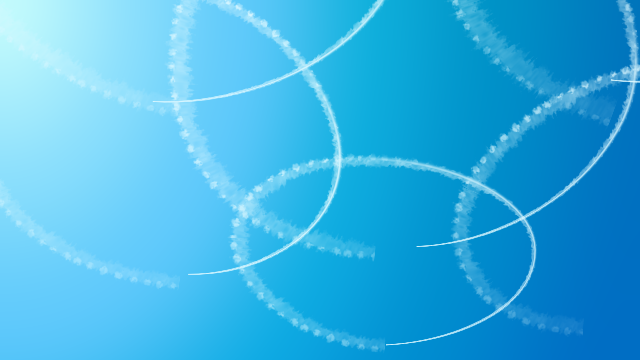
Reproduce this texture procedurally as a Shadertoy shader.

```glsl
float hash(vec2 p) {
    vec3 q = fract(vec3(p.xyx) * 0.1031);
    q += dot(q, q.yzx + 33.33);
    return fract((q.x + q.y) * q.z);
}

float noise(vec2 p) {
    vec2 i = floor(p), f = fract(p);
    f = f * f * (3.0 - 2.0 * f);
    return mix(mix(hash(i), hash(i + vec2(1, 0)), f.x),
               mix(hash(i + vec2(0, 1)), hash(i + vec2(1, 1)), f.x), f.y);
}

vec2 bezier(vec2 a, vec2 b, vec2 c, vec2 d, float t) {
    float s = 1.0 - t;
    return s * s * s * a + 3.0 * s * t * (s * b + t * c) + t * t * t * d;
}

// Smoke cross-section: along = arc length, side = signed offset, outer side positive
float smoke(float along, float side, float width, float opacity, float pixel) {
    width = max(width, 0.8 * pixel);
    float v = side / width;
    float aged = smoothstep(0.012, 0.021, width);
    float strands = noise(vec2(along * 170.0 + v, v * 1.3 + 20.0));
    float grain = noise(vec2(along, side) * 210.0 + 50.0);
    float billow = noise(vec2(along, side) * 65.0 + 90.0);
    float ragged = smoothstep(0.002, 0.009, width);
    float reach = abs(v) + ragged * (0.75 * strands + 0.35 * grain - 0.45);
    float veil = 1.0 - smoothstep(0.45, 1.15, reach);
    veil *= mix(1.0, 0.35 + 0.45 * strands + 0.4 * billow, ragged);
    float core = exp(-pow((v - 0.3 * ragged) / 0.4, 2.0)) * (1.0 - aged);
    float density = max(veil * mix(0.85, 0.72, aged), core);

    // Rounded puffs strung along the outer edge
    float spacing = 0.038;
    float cell = floor(along / spacing);
    float size = 0.009 + 0.006 * hash(vec2(cell, 7.0));
    float jitter = (hash(vec2(cell, 3.0)) - 0.5) * 0.014;
    vec2 offset = vec2(along - (cell + 0.5) * spacing - jitter, side - 0.6 * width);
    float lump = length(offset) + (grain - 0.5) * 0.006 + (billow - 0.5) * 0.007;
    float puff = 1.0 - smoothstep(size * 0.3, size, lump);
    return opacity * clamp(density + puff * aged * 0.75, 0.0, 1.25);
}

// Trail along a cubic curve; width and opacity run from its first end to its last
float trail(vec2 p, vec2 a, vec2 b, vec2 c, vec2 d, vec2 width, vec2 opacity, float pixel) {
    vec2 low = min(min(a, b), min(c, d)) - 0.08;
    vec2 high = max(max(a, b), max(c, d)) + 0.08;
    if (any(lessThan(p, low)) || any(greaterThan(p, high))) return 0.0;
    const int STEPS = 22;
    float nearest = 1e3, along = 0.0, side = 0.0, t = 0.0, travelled = 0.0;
    vec2 from = a;
    for (int i = 0; i < STEPS; i++) {
        vec2 to = bezier(a, b, c, d, float(i + 1) / float(STEPS));
        vec2 span = to - from, rel = p - from;
        float len = length(span);
        float h = clamp(dot(rel, span) / (len * len), 0.0, 1.0);
        float dist = length(rel - span * h);
        if (dist < nearest) {
            nearest = dist;
            along = travelled + h * len;
            side = dist * sign(rel.x * span.y - rel.y * span.x);
            t = (float(i) + h) / float(STEPS);
        }
        travelled += len;
        from = to;
    }
    float ends = smoothstep(-0.001, 0.001, dot(p - a, normalize(b - a)))
               * smoothstep(-0.001, 0.001, dot(d - p, normalize(d - c)));
    return ends * smoke(along, side, mix(width.x, width.y, t), mix(opacity.x, opacity.y, t), pixel);
}

vec3 skyColor(vec2 p) {
    float d = length(vec2(p.x, (1.0 - p.y) * 0.75));
    vec3 sky = mix(vec3(0.76, 0.98, 0.99), vec3(0.58, 0.89, 0.99), smoothstep(0.0, 0.38, d));
    sky = mix(sky, vec3(0.37, 0.79, 0.98), smoothstep(0.25, 0.72, d));
    sky = mix(sky, vec3(0.06, 0.69, 0.86), smoothstep(0.65, 1.08, d));
    sky = mix(sky, vec3(0.0, 0.58, 0.78), smoothstep(0.98, 1.4, d));
    sky = mix(sky, vec3(0.0, 0.45, 0.73), smoothstep(1.3, 1.85, d));
    return sky + vec3(0.0, -0.02, 0.04) * (1.0 - p.y) * smoothstep(0.5, 1.2, d);
}

void mainImage(out vec4 fragColor, in vec2 fragCoord) {
    float px = 1.0 / iResolution.y;
    vec2 p = fragCoord * px;
    float clear = 1.0;

    // Upper left sweep and its fresh arc
    clear *= 1.0 - trail(p, vec2(-0.023, 0.972), vec2(0.104, 0.838), vec2(0.301, 0.734), vec2(0.498, 0.699), vec2(0.04, 0.028), vec2(0.6, 0.3), px);
    clear *= 1.0 - trail(p, vec2(0.424, 0.718), vec2(0.66, 0.704), vec2(0.949, 0.815), vec2(1.069, 1.019), vec2(0.0015, 0.014), vec2(0.95, 0.85), px);
    // Tall loop
    clear *= 1.0 - trail(p, vec2(0.523, 0.238), vec2(0.736, 0.236), vec2(0.94, 0.363), vec2(0.94, 0.56), vec2(0.0015, 0.013), vec2(0.95, 0.9), px);
    clear *= 1.0 - trail(p, vec2(0.94, 0.56), vec2(0.94, 0.711), vec2(0.81, 0.924), vec2(0.567, 1.014), vec2(0.013, 0.019), vec2(0.9, 0.8), px);
    clear *= 1.0 - trail(p, vec2(0.532, 1.023), vec2(0.451, 0.78), vec2(0.521, 0.56), vec2(0.676, 0.431), vec2(0.035, 0.034), vec2(0.7, 0.6), px);
    clear *= 1.0 - trail(p, vec2(0.676, 0.431), vec2(0.764, 0.359), vec2(0.891, 0.317), vec2(1.042, 0.301), vec2(0.034, 0.025), vec2(0.6, 0.3), px);
    // Low wide loop
    clear *= 1.0 - trail(p, vec2(1.072, 0.042), vec2(1.273, 0.051), vec2(1.488, 0.148), vec2(1.484, 0.306), vec2(0.0015, 0.008), vec2(0.95, 0.8), px);
    clear *= 1.0 - trail(p, vec2(1.484, 0.306), vec2(1.479, 0.456), vec2(1.227, 0.56), vec2(0.995, 0.553), vec2(0.008, 0.016), vec2(0.8, 0.7), px);
    clear *= 1.0 - trail(p, vec2(0.995, 0.553), vec2(0.799, 0.551), vec2(0.662, 0.456), vec2(0.664, 0.34), vec2(0.016, 0.028), vec2(0.7, 0.6), px);
    clear *= 1.0 - trail(p, vec2(0.664, 0.34), vec2(0.664, 0.201), vec2(0.833, 0.063), vec2(1.069, 0.039), vec2(0.028, 0.018), vec2(0.6, 0.35), px);
    // Right arc
    clear *= 1.0 - trail(p, vec2(1.157, 0.315), vec2(1.389, 0.324), vec2(1.62, 0.456), vec2(1.725, 0.664), vec2(0.0015, 0.011), vec2(0.95, 0.8), px);
    clear *= 1.0 - trail(p, vec2(1.725, 0.664), vec2(1.778, 0.78), vec2(1.771, 0.907), vec2(1.718, 1.019), vec2(0.011, 0.018), vec2(0.8, 0.7), px);
    // Right loop and its fresh tip
    clear *= 1.0 - trail(p, vec2(1.697, 0.778), vec2(1.73, 0.774), vec2(1.76, 0.773), vec2(1.794, 0.773), vec2(0.0015, 0.004), vec2(0.95, 0.95), px);
    clear *= 1.0 - trail(p, vec2(1.794, 0.803), vec2(1.597, 0.773), vec2(1.389, 0.63), vec2(1.306, 0.472), vec2(0.02, 0.028), vec2(0.65, 0.55), px);
    clear *= 1.0 - trail(p, vec2(1.306, 0.472), vec2(1.227, 0.282), vec2(1.343, 0.109), vec2(1.62, 0.09), vec2(0.028, 0.025), vec2(0.55, 0.15), px);
    // Faded outer drifts
    clear *= 1.0 - trail(p, vec2(1.28, 1.023), vec2(1.338, 0.861), vec2(1.493, 0.757), vec2(1.701, 0.681), vec2(0.044, 0.04), vec2(0.5, 0.2), px);
    clear *= 1.0 - trail(p, vec2(-0.019, 0.491), vec2(0.081, 0.329), vec2(0.255, 0.248), vec2(0.498, 0.213), vec2(0.028, 0.02), vec2(0.5, 0.3), px);

    vec3 smokeColor = vec3(0.86, 0.97, 1.0);
    fragColor = vec4(mix(smokeColor, skyColor(p), clamp(clear, 0.0, 1.0)), 1.0);
}
```
